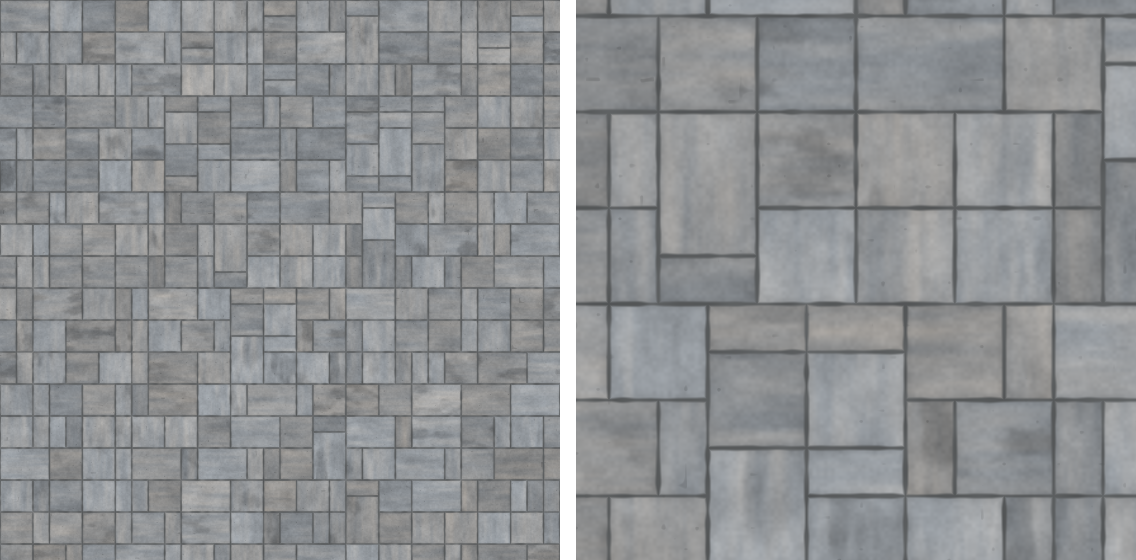
Left, the full canvas; right, a detail of the centre.
Give the GLSL for this texture, as a Shadertoy shader.

```glsl
// Grey concrete paving in mixed formats, laid on a half-stone grid.
// Bands are cut into blocks, and each block into stones by a random walk;
// every stone then gets its own tone, tint, streaks, stains and grain.

const vec2 GRID = vec2(34.0, 35.0);      // half stones across the canvas
const float BAND_HEIGHT = 6.0;
const float JOINT_HALF_WIDTH = 0.04;
const vec3 JOINT_COLOR = vec3(0.345, 0.355, 0.36);
const vec3 WARM_TINT = vec3(1.025, 1.0, 0.97);
const vec3 COOL_TINT = vec3(0.965, 1.0, 1.035);

float hash(vec2 p) {
    return fract(sin(dot(p, vec2(12.9898, 78.233))) * 43758.5453);
}

float noise(vec2 p) {
    vec2 cell = floor(p);
    vec2 f = fract(p);
    f = f * f * (3.0 - 2.0 * f);
    float low = mix(hash(cell), hash(cell + vec2(1.0, 0.0)), f.x);
    float high = mix(hash(cell + vec2(0.0, 1.0)), hash(cell + 1.0), f.x);
    return mix(low, high, f.y);
}

float fbm(vec2 p) {
    return 0.55 * noise(p) + 0.3 * noise(p * 2.1 + 7.3) + 0.15 * noise(p * 4.3 + 3.1);
}

float stoneLength(float h) {
    return h < 0.24 ? 1.0 : (h < 0.72 ? 2.0 : 3.0);
}

float blockWidth(float h) {
    return h < 0.36 ? 2.0 : 3.0 + floor((h - 0.36) / 0.64 * 5.0);
}

// Start and size of the piece that holds pos, along a randomly cut length
vec2 cutLength(float pos, float total, float seed, bool blocks) {
    float start = 0.0;
    float size = 1.0;
    for (int i = 0; i < 32; i++) {
        float h = hash(vec2(seed, start + 0.5));
        size = blocks ? blockWidth(h) : stoneLength(h);
        size = min(size, total - start);
        if (pos < start + size) break;
        start += size;
    }
    return vec2(start, size);
}

// Rectangle of the stone at p: lower left corner in xy, size in zw
vec4 findStone(vec2 p) {
    float band = floor(p.y / BAND_HEIGHT);
    float bandBottom = band * BAND_HEIGHT;
    float shift = 2.0 + floor(hash(vec2(band, 4.7)) * 5.0);
    vec2 block = cutLength(p.x + shift, 64.0, band * 3.7 + 11.0, true);
    float blockLeft = block.x - shift;
    float seed = 50.0 * hash(vec2(block.x, band + 20.0));

    // Narrow blocks are stacked columns, wide ones are rows
    if (block.y < 2.5) {
        vec2 piece = cutLength(p.y - bandBottom, BAND_HEIGHT, seed, false);
        return vec4(blockLeft, bandBottom + piece.x, block.y, piece.y);
    }
    float row = floor((p.y - bandBottom) / 2.0);
    vec2 piece = cutLength(p.x - blockLeft, block.y, seed + row * 5.3, false);
    return vec4(blockLeft + piece.x, bandBottom + row * 2.0, piece.y, 2.0);
}

// Distance from p to the nearest edge of the rectangle, positive inside
float edgeDistance(vec2 p, vec4 rect) {
    vec2 d = min(p - rect.xy, rect.xy + rect.zw - p);
    return min(d.x, d.y);
}

vec3 stoneColor(vec2 p, vec4 stone) {
    vec2 id = stone.xy + 0.37 * stone.zw;
    float toneSeed = hash(id);
    float tintSeed = hash(id + 13.1);
    float stainSeed = hash(id + 27.7);
    vec2 q = p + 40.0 * vec2(tintSeed, stainSeed);

    // Streaks run along the longer side, either way on square stones
    bool upright = stone.w > stone.z || (stone.w == stone.z && toneSeed > 0.5);
    vec2 along = upright ? q.yx : q;
    float streak = fbm(along * vec2(0.45, 2.6));
    float cloud = fbm(q * 1.1 + 5.0);
    float stain = smoothstep(0.5, 0.75, fbm(along * vec2(0.7, 1.3) + 19.0));
    float grain = noise(p * 6.5) + noise(p * 13.0 + 8.0) - 1.0;
    float pore = smoothstep(0.93, 0.99, noise(p * 4.5 + 31.0));

    float tone = 0.588 + 0.105 * (toneSeed - 0.5);
    tone += 0.13 * (streak - 0.5) + 0.11 * (cloud - 0.5) + 0.03 * grain;
    tone -= 0.085 * stain * smoothstep(0.35, 0.9, stainSeed) + 0.06 * pore;

    float warmth = clamp(0.35 + 0.7 * (tintSeed - 0.5) + 0.9 * (streak - 0.5), 0.0, 1.0);
    return tone * mix(COOL_TINT, WARM_TINT, warmth);
}

void mainImage(out vec4 fragColor, in vec2 fragCoord) {
    vec2 p = fragCoord / iResolution.xy * GRID + vec2(0.0, 1.0);
    float pixel = GRID.y / iResolution.y;

    vec4 stone = findStone(p);
    vec3 color = stoneColor(p, stone);

    // Joints with slightly worn edges and a faint dark rim
    float wear = 0.035 * (noise(p * 3.5) - 0.5);
    float edge = edgeDistance(p, stone) + wear;
    color *= mix(0.95, 1.0, smoothstep(0.03, 0.2, edge));
    float soft = 0.025 + 0.5 * pixel;
    float face = smoothstep(JOINT_HALF_WIDTH - soft, JOINT_HALF_WIDTH + soft, edge);
    vec3 joint = JOINT_COLOR * (0.92 + 0.16 * noise(p * 2.0 + 60.0));
    fragColor = vec4(mix(joint, color, face), 1.0);
}
```
